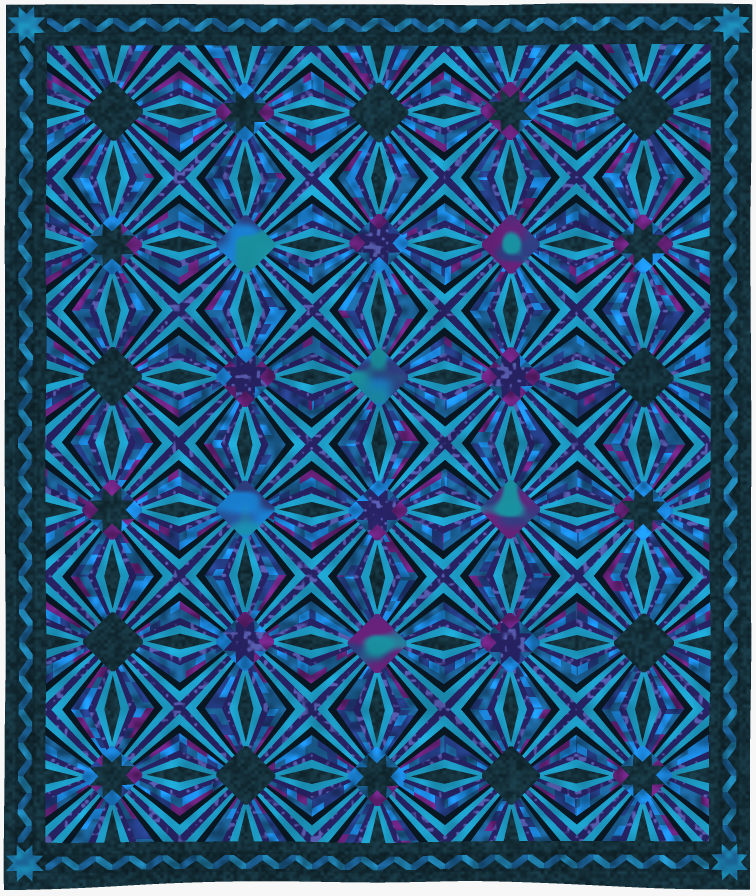
Reproduce this pattern procedurally as a Shadertoy shader.

```glsl
// A pieced quilt: 5 x 6 square blocks of tapered strips fanning out from a diamond,
// alternately plain and starred, framed by a twisted ribbon with corner stars.
// Each block is folded to one eighth wedge, where straight lines part the strips.

const vec2  HALF_FIELD = vec2(2.5, 3.0);     // half the block count
const float BLOCK = 0.1482;                  // block side / canvas height
const float FIELD_LIFT = 0.005;
const float DIAMOND = 0.235;
const float QUILT_MARGIN = 0.31;             // border width in blocks
const float RIBBON_CENTRE = 0.155;
const int   SAMPLES = 3;                     // per axis, smooths all edges

const vec3 PAPER   = vec3(0.97);
const vec3 DARK    = vec3(0.08, 0.19, 0.23);
const vec3 INK     = vec3(0.03, 0.09, 0.13);
const vec3 TEAL    = vec3(0.11, 0.60, 0.76);
const vec3 BLUE    = vec3(0.10, 0.50, 0.82);
const vec3 DENIM   = vec3(0.10, 0.36, 0.56);
const vec3 INDIGO  = vec3(0.15, 0.13, 0.38);
const vec3 LILAC   = vec3(0.34, 0.36, 0.68);
const vec3 MAGENTA = vec3(0.40, 0.13, 0.47);

float hash(vec2 p) { return fract(sin(dot(p, vec2(127.1, 311.7))) * 43758.5453); }

float noise(vec2 p) {
    vec2 i = floor(p), f = fract(p);
    f = f * f * (3.0 - 2.0 * f);
    return mix(mix(hash(i), hash(i + vec2(1, 0)), f.x),
               mix(hash(i + vec2(0, 1)), hash(i + vec2(1, 1)), f.x), f.y);
}

// Fabrics
vec3 darkCloth(vec2 g) { return DARK * (0.7 + 0.6 * noise(g * 38.0)); }
vec3 printCloth(vec2 g) { return mix(INDIGO, LILAC, smoothstep(0.6, 0.85, noise(g * 32.0))); }
vec3 tealCloth(vec2 g) { return TEAL * (0.88 + 0.24 * noise(g * 9.0)); }

vec3 scrapCloth(float pick, float magentaShare, vec2 g) {
    vec3 c = mix(DENIM, BLUE, step(0.6, pick));
    c = mix(c, vec3(0.13, 0.22, 0.48), step(pick, 0.22));
    c = mix(c, MAGENTA, step(1.0 - magentaShare, pick));
    return c * (0.72 + 0.56 * noise(g * 16.0));
}

vec3 paintedCloth(vec2 g, float purple) {
    float a = noise(g * vec2(4.0, 7.0) + 3.0), b = noise(g * 6.0 + 19.0);
    vec3 c = mix(vec3(0.18, 0.24, 0.50), mix(BLUE, MAGENTA, purple), smoothstep(0.25, 0.6, a));
    return mix(c, vec3(0.10, 0.56, 0.62), smoothstep(0.55, 0.8, b));
}

// 1 inside an eight-pointed star with tips of the given radius
float star(vec2 p, float radius) {
    float a = abs(mod(atan(p.y, p.x), 0.785398) - 0.392699);
    vec2 q = length(p) * vec2(cos(a), sin(a));
    return step((q.x - radius) * 0.2243 + q.y * 0.5, 0.0);
}

// 1 above the line from a to the block edge at the given height
float above(vec2 q, vec2 a, float height) {
    return step(mix(a.y, height, (q.x - a.x) / (0.5 - a.x)), q.y);
}

vec3 blockColour(vec2 g) {
    vec2 id = floor(g + HALF_FIELD), p = fract(g + HALF_FIELD) - 0.5, m = abs(p);
    float swapped = step(m.x, m.y);
    vec2 q = swapped > 0.5 ? m.yx : m;
    vec2 side = sign(p);
    float arm = swapped > 0.5 ? side.y + 5.0 : side.x;
    vec2 seed = id * 7.0 + vec2(arm, dot(side, vec2(1.0, 3.0)));

    // Strips, from the lens on the axis out to the diagonal
    float patchNo = floor(q.x * 13.0 + 3.0 * hash(seed));
    vec3 inner = scrapCloth(hash(seed + patchNo * 1.7), 0.04, g);
    vec3 outer = scrapCloth(hash(seed + 31.0 + floor(patchNo * 0.5)), 0.3, g);
    vec3 c = darkCloth(g);
    c = mix(c, tealCloth(g),  above(q, vec2(0.250, 0.000), 0.060));
    c = mix(c, printCloth(g), above(q, vec2(0.215, 0.020), 0.125));
    c = mix(c, inner,         above(q, vec2(0.195, 0.040), 0.180));
    c = mix(c, outer,         above(q, vec2(0.175, 0.060), 0.250));
    c = mix(c, INK,           above(q, vec2(0.165, 0.070), 0.310));
    c = mix(c, tealCloth(g),  above(q, vec2(0.150, 0.085), 0.375));
    c = mix(c, printCloth(g), above(q, vec2(0.130, 0.103), 0.458));

    // Centre diamond: plain and starred in turn, dark around the rim of the field
    if (max(q.x + q.y - DIAMOND, q.x - 0.222) < 0.0) {
        vec2 last = 2.0 * HALF_FIELD - 1.0;
        bool rim = any(equal(id, vec2(0))) || any(equal(id, last));
        float row = last.y - id.y;
        if (mod(id.x + row, 2.0) < 0.5) {
            c = rim ? darkCloth(g) : paintedCloth(g, step(6.5, 2.0 * id.x + row));
        } else {
            vec3 square = scrapCloth(0.6 + 0.4 * hash(id + arm * 3.1), 0.2, g);
            c = q.y < q.x * 0.414 ? square : scrapCloth(hash(seed + 5.0), 0.25, g);
            c = mix(c, rim ? darkCloth(g) : printCloth(g), star(p, 0.18));
        }
    }
    return c;
}

vec3 borderColour(vec2 g, vec2 over) {
    bool upright = over.x > over.y;
    float along = upright ? g.y : g.x;
    float v = max(over.x, over.y) - RIBBON_CENTRE;
    float turn = fract(along * 4.0), zigzag = abs(turn - 0.5) * 4.0 - 1.0;
    vec3 c = darkCloth(g) * (abs(v) < 0.075 ? 0.85 : 1.0);
    vec3 ribbon = mix(DENIM, vec3(0.12, 0.50, 0.68), step(0.5, turn)) * (0.7 + 0.5 * noise(g * 18.0));
    float inRibbon = step(abs(v - 0.045 * zigzag), 0.032) * step(abs(v), 0.052);
    c = mix(c, ribbon, inRibbon * step(min(over.x, over.y), 0.0));
    vec2 corner = abs(g) - HALF_FIELD - RIBBON_CENTRE;
    return mix(c, mix(DENIM, TEAL, noise(g * 20.0)), star(corner, 0.15));
}

vec3 quilt(vec2 canvas) {
    vec2 g = (canvas - vec2(0.0, FIELD_LIFT)) / BLOCK;
    g += 0.02 * (vec2(noise(g * 1.3), noise(g * 1.3 + 40.0)) - 0.5);   // slack cloth
    vec2 over = abs(g) - HALF_FIELD;
    float d = max(over.x, over.y);
    float sag = g.y < 0.0 ? 0.06 * smoothstep(0.8, 2.7, abs(g.x + 0.2)) - 0.01 : 0.0;
    if (over.x > QUILT_MARGIN || over.y > QUILT_MARGIN + sag) return PAPER;
    vec3 c = d < 0.0 ? blockColour(g) : borderColour(g, over);
    return c * (0.93 + 0.14 * noise(g * 5.0));
}

void mainImage(out vec4 fragColor, in vec2 fragCoord) {
    vec3 sum = vec3(0);
    for (int i = 0; i < SAMPLES * SAMPLES; i++) {
        vec2 jitter = (vec2(i % SAMPLES, i / SAMPLES) + 0.5) / float(SAMPLES) - 0.5;
        sum += quilt((fragCoord + jitter - 0.5 * iResolution.xy) / iResolution.y);
    }
    fragColor = vec4(sum / float(SAMPLES * SAMPLES), 1.0);
}
```
